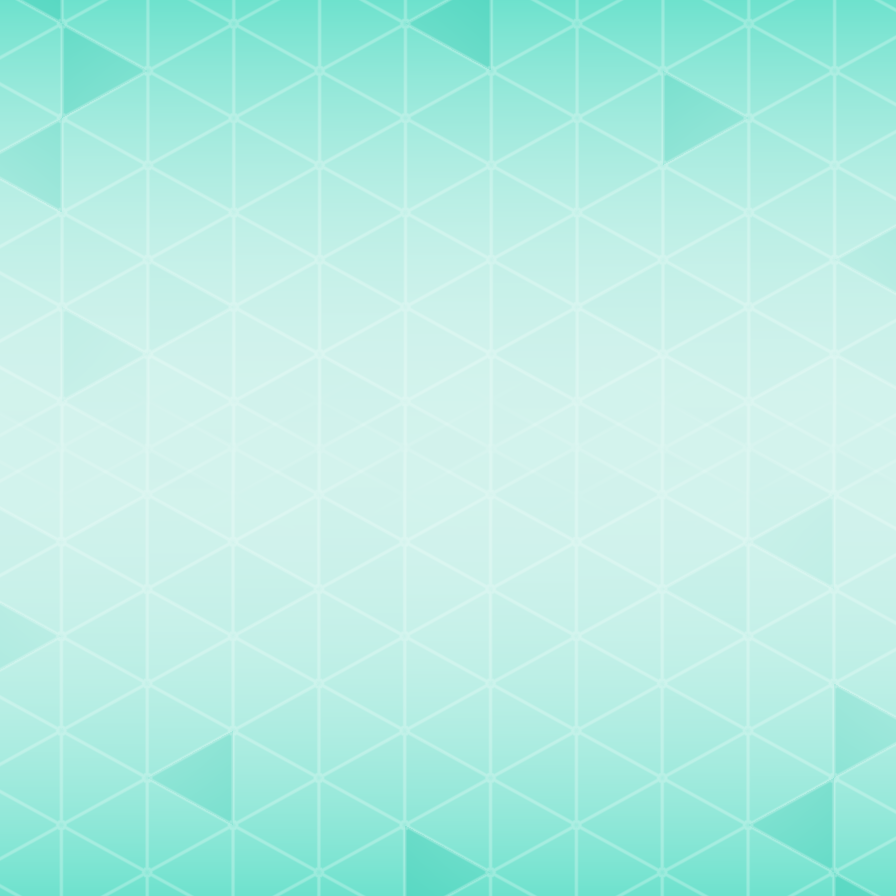
Reproduce this background procedurally as a three.js fragment shader.

```glsl
// Pale mint backdrop: a vertical gradient, lightest across the middle, under a
// lattice of thin-lined triangles with a few darker cells. The lattice is drawn
// twice, the second turned by half a turn, and the two cross-fade mid-canvas.

varying vec2 vUv;

// Colours
const vec3 MINT_PALE = vec3(0.83, 0.953, 0.93);
const vec3 MINT_EDGE = vec3(0.43, 0.885, 0.805);
const vec3 MINT_DEEP = vec3(0.24, 0.80, 0.71);
const vec3 LINE_TINT = vec3(0.97, 1.0, 0.99);

// Lattice: first node from the top left, and column width by half cell height
const vec2 FIRST_NODE = vec2(0.0693, 0.0264);
const vec2 CELL = vec2(0.0958, 0.0527);

const float GRADIENT_POWER = 2.3;
const float LINE_HALF_WIDTH = 0.0018;
const float LINE_OPACITY = 0.28;
const float NODE_RADIUS = 0.0042;
const float SOFTNESS = 0.0013;
const float ACCENT_OPACITY = 0.42;
const float ACCENT_FALLOFF = 0.22;
const float CELL_VARIATION = 0.05;
const vec2 CROSS_FADE = vec2(0.40, 0.60);

float hash(vec2 p) {
  return fract(sin(dot(p, vec2(127.1, 311.7))) * 43758.55);
}

float stroke(float dist) {
  return 1.0 - smoothstep(LINE_HALF_WIDTH - SOFTNESS, LINE_HALF_WIDTH + SOFTNESS, dist);
}

// True where n is a whole multiple of period
bool isMultiple(float n, float period) {
  return mod(n + 0.5, period) < 1.0;
}

// Signed offset of y from the nearest row that shares the parity of column
float parityOffset(float y, float column) {
  return mod(y - column + 1.0, 2.0) - 1.0;
}

// Sparse pattern of accented cells, one rule for the top rows and one below
bool isAccent(float column, float row) {
  if (row < -0.5) return column < -0.5;
  if (row < 2.5) return isMultiple(column + 4.0 * row - 4.0, 11.0);
  return isMultiple(row - 4.0 * column - 7.0, 38.0);
}

// Lattice over the base colour, with p measured from the top left
vec3 paintLattice(vec3 base, vec2 p) {
  vec2 q = (p - FIRST_NODE) / CELL;
  float column = floor(q.x);
  float across = q.x - column;

  // Each column alternates triangles pointing left and right
  float offset = parityOffset(q.y, column);
  bool pointsLeft = abs(offset) < across;
  float centre = pointsLeft ? offset : parityOffset(q.y, column + 1.0);
  float row = floor(q.y - centre + 0.5);

  // Cell shade, deepest along the upright side
  float shade = CELL_VARIATION * hash(vec2(column, row)) * hash(vec2(row, column + 7.0));
  if (isAccent(column, row)) {
    float towardSide = pointsLeft ? across : 1.0 - across;
    shade = ACCENT_OPACITY * exp(-ACCENT_FALLOFF * max(row, 0.0));
    shade *= mix(0.65, 1.05, towardSide);
  }
  vec3 color = mix(base, MINT_DEEP, shade);

  // Upright and slanted lines
  float upright = min(across, 1.0 - across) * CELL.x;
  float slantScale = CELL.x * CELL.y / length(CELL);
  float slanted = abs(abs(offset) - across) * slantScale;
  float lines = stroke(min(upright, slanted));

  // Small ring at each node
  float nodeColumn = floor(q.x + 0.5);
  vec2 toNode = vec2(q.x - nodeColumn, parityOffset(q.y, nodeColumn)) * CELL;
  float nodeDist = length(toNode);
  lines *= mix(0.5, 1.0, smoothstep(0.0, NODE_RADIUS, nodeDist));
  lines = max(lines, stroke(abs(nodeDist - NODE_RADIUS)));

  return mix(color, LINE_TINT, LINE_OPACITY * lines);
}

void main() {
  // Gradient deepening toward the top and bottom edges
  float edge = pow(abs(2.0 * vUv.y - 1.0), GRADIENT_POWER);
  vec3 base = mix(MINT_PALE, MINT_EDGE, edge);

  // Upper lattice and its half-turned twin
  vec2 fromTop = vec2(vUv.x, 1.0 - vUv.y);
  vec3 upper = paintLattice(base, fromTop);
  vec3 lower = paintLattice(base, 1.0 - fromTop);
  float blend = smoothstep(CROSS_FADE.x, CROSS_FADE.y, fromTop.y);

  gl_FragColor = vec4(mix(upper, lower, blend), 1.0);
}
```
